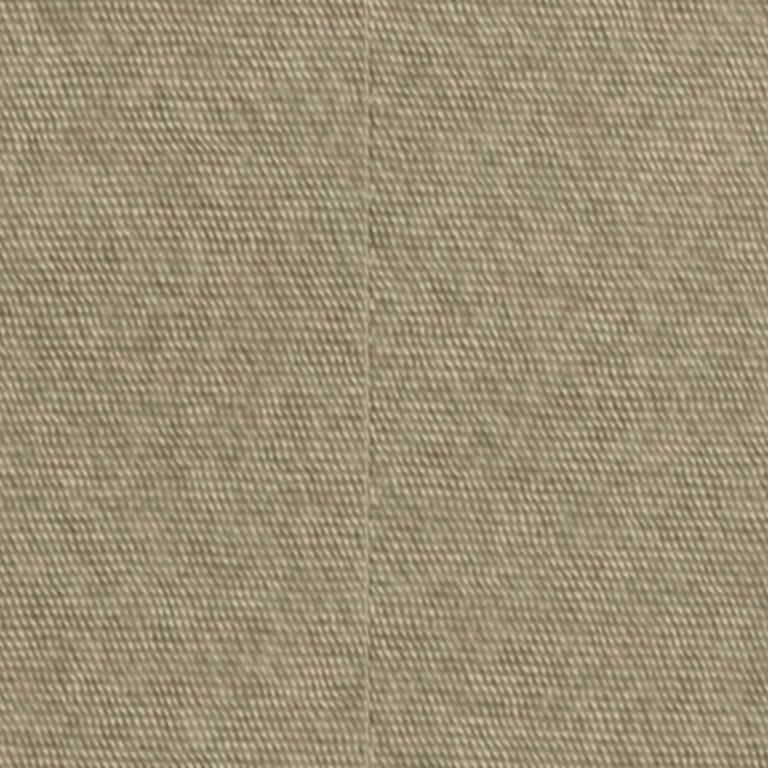
Write a WebGL 2 fragment shader that draws this texture.

```glsl
#version 300 es
precision highp float;
// Draws a beige woven cloth: fine slanted stitches in close, slightly sagging
// rows, split by one thin vertical seam. Two crossed waves form the weave;
// layers of value noise bend the rows and vary the yarn, shade and tint.

uniform vec2 u_resolution;
out vec4 fragColor;

const float TAU = 6.2831853;
const vec2 STITCHES = vec2(94.0, 71.0);  // stitches across, rows down
const float ROW_SHIFT = 0.54;            // sideways step per row, in stitches
const float SEAM_X = 0.477;
const vec3 SHADOW = vec3(0.489, 0.443, 0.352);
const vec3 HIGHLIGHT = vec3(0.728, 0.680, 0.584);

float hash(vec2 p) {
    vec3 q = fract(vec3(p.xyx) * 0.1031);
    q += dot(q, q.yzx + 33.33);
    return fract((q.x + q.y) * q.z);
}

// Smooth value noise, centred on zero
float noise(vec2 p) {
    vec2 cell = floor(p);
    vec2 f = fract(p);
    f = f * f * (3.0 - 2.0 * f);
    float low = mix(hash(cell), hash(cell + vec2(1.0, 0.0)), f.x);
    float high = mix(hash(cell + vec2(0.0, 1.0)), hash(cell + 1.0), f.x);
    return mix(low, high, f.y) - 0.5;
}

float wave(float turns) {
    return cos(TAU * turns);
}

// Soft vertical stripe with a bell-shaped profile
float stripe(float x, float centre, float width) {
    float d = (x - centre) / width;
    return exp(-d * d);
}

// Stitch coordinates: sagging rows, uneven spacing, a break at the seam
vec2 weaveCoords(vec2 uv, float seamX) {
    float side = smoothstep(seamX - 0.001, seamX + 0.001, uv.x);
    vec2 p = uv;
    p.y += mix(0.018, 0.038, side) * (uv.x - seamX);
    p.y += 0.005 * noise(uv * vec2(5.0, 4.0)) + 0.003 * noise(uv * 30.0 + 7.0);
    p.x += 0.006 * noise(uv * vec2(9.0, 18.0) + 31.0);
    p.x += 0.005 * noise(uv * vec2(30.0, 45.0) + 61.0);
    return p * STITCHES + vec2(0.35, 0.2) * side;
}

// Brightness of the slanted stitches, with yarn-to-yarn variation
float weave(vec2 p) {
    float turns = p.x + ROW_SHIFT * p.y;
    float wear = 1.0 + 0.7 * noise(p * vec2(0.3, 0.45) + 53.0);
    float stitch = wave(turns);
    float row = wave(p.y + 0.08 * stitch);
    float tone = wear * (0.31 * stitch + 0.22 * row + 0.10 * stitch * row);
    tone += 0.50 * noise(vec2(turns, p.y) * vec2(1.3, 1.2) + 11.0);
    tone += 0.14 * noise(vec2(p.x * 0.2, p.y) + 83.0);
    return tone;
}

// Pale raised thread beside a shaded groove with small bright stitches
float seam(vec2 uv, float seamX) {
    float x = uv.x + 0.0015 * noise(vec2(uv.y * 20.0, 3.0));
    float beads = 0.7 + 0.3 * wave(uv.y * STITCHES.y);
    float knots = smoothstep(0.0, 0.3, noise(vec2(2.0, uv.y * 48.0)));
    float thread = 0.46 * beads * stripe(x, seamX, 0.0026);
    float groove = 0.36 * stripe(x, seamX + 0.0065, 0.0028);
    float bright = 0.70 * knots * stripe(x, seamX + 0.0075, 0.0030);
    return thread - groove + bright;
}

// Broad unevenness, a little darker toward the left and the bottom
float shade(vec2 uv) {
    float patches = 0.08 * noise(uv * 4.0 + 19.0) + 0.06 * noise(uv * 13.0 + 5.0);
    return patches + 0.08 * (uv.x - 0.5) + 0.04 * (uv.y - 0.5);
}

// Faint drift between rosy and greenish yarn
vec3 tint(vec2 uv) {
    float drift = noise(uv * vec2(60.0, 75.0) + 41.0) + 0.2 * noise(uv * 12.0);
    return drift * vec3(0.022, -0.010, -0.014);
}

void main() {
    vec2 uv = gl_FragCoord.xy / u_resolution;
    vec2 p = weaveCoords(uv, SEAM_X);

    // The seam thread covers part of the weave beneath it
    float cover = 0.6 * stripe(uv.x, SEAM_X, 0.004);
    float tone = 0.50 + weave(p) * (1.0 - cover) + seam(uv, SEAM_X) + shade(uv);
    tone += 0.26 * noise(uv * 230.0);

    vec3 cloth = mix(SHADOW, HIGHLIGHT, clamp(tone, -0.3, 1.3)) + tint(uv);
    fragColor = vec4(cloth, 1.0);
}
```
